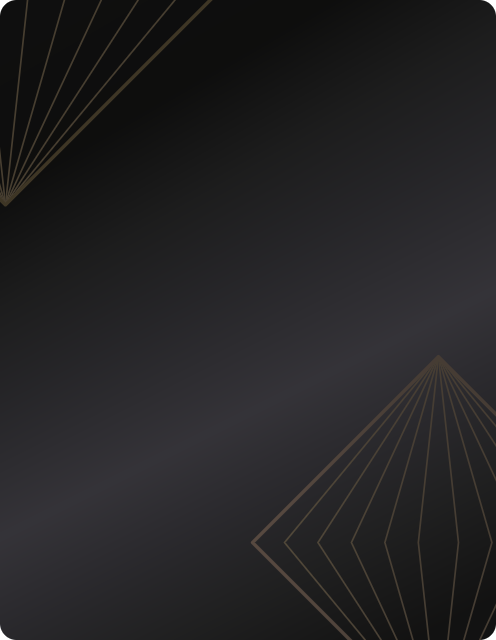
This background is drawn by a Shadertoy shader. Its source:

```glsl
// Dark card with rounded corners: a slanted charcoal sheen behind two
// bronze wireframe diamonds. The sheen is a ramp along one slanted axis;
// each diamond is folded into one quadrant and drawn as a fan of segments.

const float RIBS = 5.0;
const vec3 PAPER = vec3(1.0);

float segmentDistance(vec2 p, vec2 a, vec2 b) {
    vec2 pa = p - a, ba = b - a;
    return length(pa - ba * clamp(dot(pa, ba) / dot(ba, ba), 0.0, 1.0));
}

float roundedBoxDistance(vec2 p, vec2 halfSize, float radius) {
    vec2 q = abs(p) - halfSize + radius;
    return length(max(q, 0.0)) + min(max(q.x, q.y), 0.0) - radius;
}

// Antialiased coverage of a signed distance
float coverage(float d, float pixel) {
    return clamp(0.5 - d / pixel, 0.0, 1.0);
}

// Blend towards the next stop of a linear ramp
vec3 ramp(vec3 below, vec3 above, float from, float to, float t) {
    return mix(below, above, clamp((t - from) / (to - from), 0.0, 1.0));
}

vec3 sheen(float t) {
    vec3 c = ramp(vec3(0.060), vec3(0.053, 0.053, 0.051), 0.0, 0.30, t);
    c = ramp(c, vec3(0.112, 0.112, 0.113), 0.30, 0.48, t);
    c = ramp(c, vec3(0.146, 0.144, 0.155), 0.48, 0.62, t);
    c = ramp(c, vec3(0.206, 0.200, 0.220), 0.62, 0.84, t);
    c = ramp(c, vec3(0.163, 0.159, 0.173), 0.84, 0.99, t);
    c = ramp(c, vec3(0.125, 0.125, 0.127), 0.99, 1.13, t);
    return ramp(c, vec3(0.072, 0.071, 0.070), 1.13, 1.32, t);
}

// Slanted axis, steeper in the dark upper corner than at the bright band
float slantedAxis(vec2 uv) {
    float down = 1.0 - uv.y;
    float slope = mix(0.58, 0.50, smoothstep(0.25, 0.85, down + 0.5 * uv.x));
    return down + slope * uv.x;
}

// Coverage of the thin ribs (x) and the thick outline (y)
vec2 diamond(vec2 p, float size, float pixel) {
    vec2 q = abs(p);
    vec2 apex = vec2(0.0, size);
    float ribs = 0.0;
    for (float i = 0.0; i < RIBS; i++) {
        float reach = size * (0.108 + 0.18 * i);
        float d = segmentDistance(q, apex, vec2(reach, 0.0));
        ribs = max(ribs, coverage(d - 0.0013, pixel));
    }
    float edge = segmentDistance(q, apex, vec2(size, 0.0));
    return vec2(ribs, coverage(edge - 0.0027, pixel));
}

vec3 drawDiamond(vec3 base, vec2 lines, vec3 ribColor, vec3 edgeColor) {
    return mix(mix(base, ribColor, lines.x), edgeColor, lines.y);
}

void mainImage(out vec4 fragColor, in vec2 fragCoord) {
    float pixel = 1.0 / iResolution.y;
    vec2 uv = fragCoord * pixel;
    vec2 canvas = vec2(iResolution.x * pixel, 1.0);

    // Slanted background sheen
    vec3 color = sheen(slantedAxis(uv));

    // Upper left fan: the foot of a diamond rising off the canvas
    vec2 fan = diamond(uv - vec2(0.0085, 1.0400), 0.36, pixel);
    color = drawDiamond(color, fan, vec3(0.28, 0.245, 0.19),
                        vec3(0.245, 0.21, 0.145));

    // Lower right diamond, warmer and brighter towards its left corner
    vec2 gem = diamond(uv - vec2(0.685, 0.1523), 0.2904, pixel);
    float warmth = smoothstep(0.70, 0.40, uv.x);
    vec3 ribColor = mix(vec3(0.275, 0.24, 0.20), vec3(0.32, 0.285, 0.225), warmth);
    vec3 edgeColor = mix(vec3(0.275, 0.235, 0.205), vec3(0.34, 0.285, 0.25), warmth);
    color = drawDiamond(color, gem, ribColor, edgeColor);

    // Rounded card corners, flush with the canvas sides
    float card = roundedBoxDistance(uv - 0.5 * canvas, 0.5 * canvas, 0.026);
    color = mix(PAPER, color, coverage(card, pixel));
    fragColor = vec4(color, 1.0);
}
```
